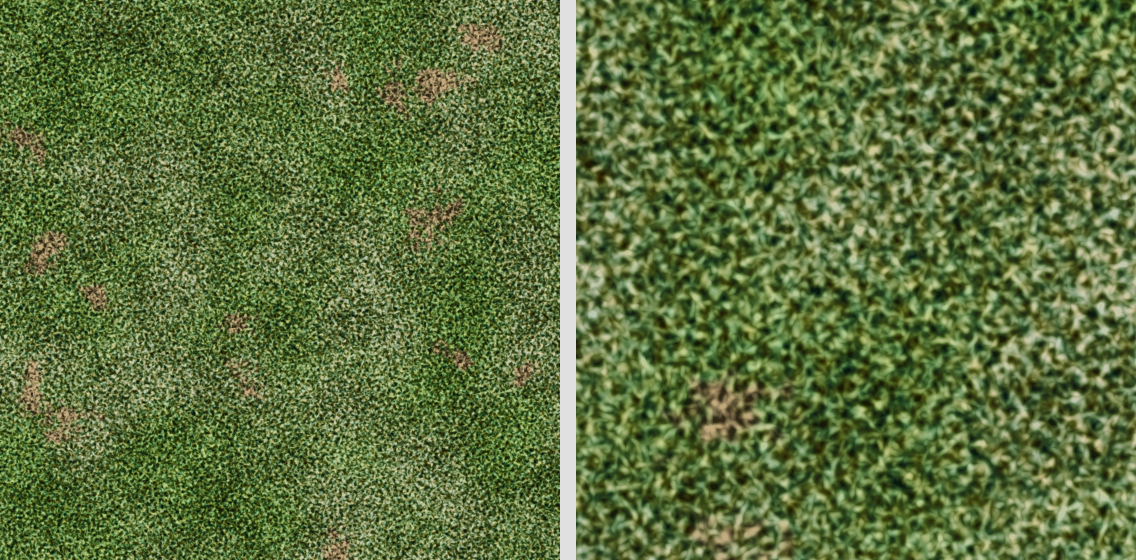
Left: the whole. Right: its middle third, enlarged.
Give the GLSL for this texture, as a Shadertoy shader.

```glsl
const vec3 PIT       = vec3(0.07, 0.10, 0.03);
const vec3 DEEP      = vec3(0.14, 0.18, 0.07);
const vec3 SHADE     = vec3(0.20, 0.28, 0.10);
const vec3 GREEN     = vec3(0.31, 0.40, 0.18);
const vec3 LIGHT     = vec3(0.44, 0.54, 0.31);
const vec3 PALE      = vec3(0.60, 0.66, 0.47);
const vec3 GLINT     = vec3(0.75, 0.79, 0.61);
const vec3 SOIL      = vec3(0.20, 0.16, 0.09);
const vec3 STRAW     = vec3(0.78, 0.66, 0.49);
const float TAU = 6.2831853;
const int PATCHES = 17;

float hash(vec2 p) {
    vec3 q = fract(p.xyx * vec3(0.1031, 0.1030, 0.0973));
    q += dot(q, q.yzx + 33.33);
    return fract((q.x + q.y) * q.z);
}

vec2 rotate(vec2 p, float angle) {
    float c = cos(angle), s = sin(angle);
    return vec2(c * p.x - s * p.y, s * p.x + c * p.y);
}

float corner(vec2 cell, vec2 offset) {
    float angle = TAU * hash(cell);
    return dot(vec2(cos(angle), sin(angle)), offset);
}

// Gradient noise scaled to roughly unit deviation
float noise(vec2 p) {
    vec2 i = floor(p), f = p - i;
    vec2 u = f * f * f * (f * (f * 6.0 - 15.0) + 10.0);
    vec2 e = vec2(1.0, 0.0);
    float low  = mix(corner(i, f), corner(i + e.xy, f - e.xy), u.x);
    float high = mix(corner(i + e.yx, f - e.yx), corner(i + e.xx, f - e.xx), u.x);
    return mix(low, high, u.y) * 4.7;
}

float ramp(float a, float b, float x) {
    return clamp((x - a) / (b - a), 0.0, 1.0);
}

// Short blades crossing in several directions, the topmost one showing
float blades(vec2 p, float density) {
    float top = -9.0;
    for (int k = 0; k < 3; k++) {
        float angle = 0.35 + float(k) * TAU / 6.0;
        vec2 q = rotate(p, angle) * density * vec2(1.15, 0.72);
        top = max(top, noise(q + 211.0 * float(k + 1)));
    }
    return (top - 0.85) / 0.75;
}

// Worn spots: tilted ellipses, more of them towards the left
float wornSpots(vec2 p) {
    float best = -3.0;
    for (int k = 0; k < PATCHES; k++) {
        float id = float(k) + 3.0;
        vec2 center = vec2(pow(hash(vec2(id, 11.0)), 1.5), hash(vec2(id, 27.0)));
        float radius = mix(0.022, 0.060, hash(vec2(id, 43.0)));
        vec2 q = rotate(p - center, TAU * hash(vec2(id, 61.0)));
        best = max(best, 1.0 - length(q / vec2(radius, radius * 0.6)));
    }
    return best;
}

vec3 grassColor(float tone) {
    vec3 c = mix(PIT, DEEP, ramp(-2.5, -1.75, tone));
    c = mix(c, SHADE, ramp(-1.75, -0.84, tone));
    c = mix(c, GREEN, ramp(-0.84, -0.10, tone));
    c = mix(c, LIGHT, ramp(-0.10, 0.60, tone));
    c = mix(c, PALE, ramp(0.60, 1.45, tone));
    return mix(c, GLINT, ramp(1.45, 2.40, tone));
}

void mainImage(out vec4 fragColor, in vec2 fragCoord) {
    vec2 p = fragCoord / iResolution.y;

    // Fine blades and gaps over soft clumps
    float grain = 0.66 * blades(p, 165.0)
                + 0.58 * noise(rotate(p, 0.6) * 150.0 + 71.0)
                + 0.34 * noise(rotate(p, 1.1) * 235.0 + 19.0);
    float broad = noise(p * 3.5 + 5.3);
    float clumps = 0.16 * broad
                 + 0.15 * noise(rotate(p, 0.4) * 11.0 + 31.0)
                 + 0.18 * noise(rotate(p, 0.9) * 36.0 + 57.0);
    float tone = grain + clumps;
    vec3 color = grassColor(tone);

    // Lush and faded areas, with small hue shifts between blades
    float lush = 0.5 - 0.3 * broad + 0.25 * noise(p * 8.0 + 91.0);
    color *= mix(vec3(1.05, 1.0, 1.08), vec3(0.92, 1.01, 0.84), clamp(lush, 0.0, 1.0));
    color += vec3(0.022, 0.0, -0.016) * noise(rotate(p, 0.8) * 110.0 + 13.0);

    // Dry straw with ragged edges
    float ragged = 0.28 * noise(p * 24.0 + 37.0) + 0.26 * noise(p * 75.0 + 83.0);
    float dry = smoothstep(-0.35, 0.75, wornSpots(p) + ragged);
    vec3 straw = mix(SOIL, STRAW, ramp(-1.7, 1.4, tone));
    color = mix(color, straw, 0.9 * dry);

    fragColor = vec4(clamp(color, 0.0, 1.0), 1.0);
}
```
